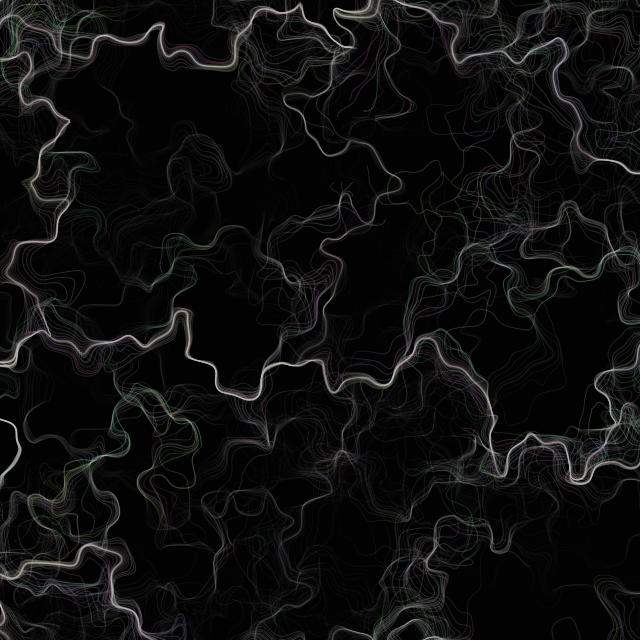
Write a Shadertoy shader that draws this background.

```glsl
// Luminous thread bundles meandering over black, with faint tangled wisps around them.

const float STRAND_WIDTH  = 0.0009;  // Gaussian radius of one strand, in canvas heights
const float RIBBON_CELLS  = 2.2;     // network cells per canvas height
const float WISP_CELLS    = 3.2;
const int   RIBBON_STRANDS = 24;
const int   WISP_STRANDS  = 11;
const int   WISP_FAMILIES = 4;
const float RIBBON_GAIN   = 0.25;
const float WISP_GAIN     = 0.27;
const vec2  RIBBON_SPREAD = vec2(0.05, 2.2);  // tight core and loose outer strands
const vec2  WISP_SPREAD   = vec2(0.3, 4.0);
const vec2  RIBBON_EDGES  = vec2(0.05, 0.5);  // range over which network edges fade in
const vec2  WISP_EDGES    = vec2(0.15, 0.6);
const float MEANDER       = 0.9;     // bending of the middle octave
const float FINEST_FREQ   = 97.0;
const int   MEANDER_OCTAVES = 5;
const float PEAK          = 0.74;    // brightest level
const vec3  GREEN  = vec3(0.66, 0.92, 0.66);
const vec3  PURPLE = vec3(0.92, 0.68, 0.96);
const vec3  RIBBON_TINT = vec3(1.06, 0.98, 1.01);
const vec3  BASE   = vec3(0.006);
const mat2  TURN   = mat2(0.80, 0.60, -0.60, 0.80);

vec2 hash2(vec2 p) {
    vec3 v = fract(p.xyx * vec3(0.1031, 0.1030, 0.0973));
    v += dot(v, v.yzx + 33.33);
    return fract((v.xx + v.yz) * v.zy);
}

// Smooth irregular patches in 0..1 from layered sines
float patches(vec2 p, float seed) {
    float sum = 0.0, amp = 0.5;
    for (int i = 0; i < 4; i++) {
        p = TURN * p + 1.3 + seed;
        sum += amp * sin(p.x + 1.2 * sin(p.y * 0.9)) * cos(p.y + seed);
        p *= 1.7;
        amp *= 0.65;
    }
    return clamp(0.5 + 0.75 * sum, 0.0, 1.0);
}

// Layered sine warp, fine to coarse, so that wiggles keep an even size on the canvas;
// drift slides it so that strands part from each other
vec2 meander(vec2 p, float drift, float seed) {
    float freq = FINEST_FREQ;
    for (int i = 0; i < MEANDER_OCTAVES; i++) {
        float k = float(i);
        float bend = MEANDER - 0.09 * (k - 2.0) * (k - 2.0);
        vec2 phase = vec2(1.7, 4.1) * (seed + k)
                   + drift * (1.5 - 0.15 * k) * vec2(cos(2.1 * k), sin(2.1 * k + 0.8));
        p = TURN * p;
        p.x += bend / freq * sin(freq * p.y + phase.x);
        p.y += bend / freq * sin(freq * p.x + phase.y);
        freq /= 1.75;
    }
    return p;
}

// Cellular border: x = distance, yz = border normal, w = random value of the edge
vec4 cellBorder(vec2 q) {
    vec2 cell = floor(q), nearA = vec2(0.0), nearB = vec2(0.0);
    vec2 idA = cell, idB = cell;
    float dA = 1e3, dB = 1e3;
    for (int y = -1; y <= 1; y++)
    for (int x = -1; x <= 1; x++) {
        vec2 id = cell + vec2(x, y);
        vec2 r = id + 0.13 + 0.74 * hash2(id) - q;
        float d = dot(r, r);
        if (d < dA) {
            dB = dA; nearB = nearA; idB = idA;
            dA = d;  nearA = r;     idA = id;
        } else if (d < dB) {
            dB = d; nearB = r; idB = id;
        }
    }
    vec2 across = nearB - nearA;
    float len = max(length(across), 1e-4);
    return vec4(0.5 * (dB - dA) / len, across / len, hash2(idA + idB).x);
}

vec3 strandColor(float h, float hue) {
    vec3 rainbow = cos(6.2832 * (h * 1.7 + hue + vec3(0.0, 0.33, 0.67)));
    return mix(GREEN, PURPLE, smoothstep(0.2, 0.8, h)) + 0.18 * rainbow;
}

// Light of one bundle of strands that follow the same warped cell network
vec3 bundle(vec2 p, float pixel, float seed, int count, float cells, vec2 spread, vec2 edges) {
    float loose = patches(p * 6.0, seed + 2.0);
    float width = max(STRAND_WIDTH, 0.6 * pixel);
    vec3 light = vec3(0.0);
    for (int i = 0; i < count; i++) {
        vec2 rnd = hash2(vec2(float(i) + 3.0, seed * 7.0 + 5.0));
        float s = 2.0 * (float(i) + rnd.x) / float(count) - 1.0;
        float drift = s * spread.x + s * s * s * spread.y * loose * loose;
        vec2 q = cells * meander(p, drift, seed) + seed * 11.0;
        vec4 border = cellBorder(q);
        // Convert the warped distance back to canvas units
        vec2 slope = vec2(dot(border.yz, dFdx(q)), dot(border.yz, dFdy(q))) / pixel;
        float d = border.x / max(length(slope), 0.05) / width;
        float glow = exp(-d * d) * STRAND_WIDTH / width;
        float edge = smoothstep(edges.x, edges.y, border.w);
        light += glow * edge * (0.6 + 0.8 * rnd.x) * strandColor(rnd.y, loose + seed);
    }
    return light;
}

void mainImage(out vec4 fragColor, in vec2 fragCoord) {
    float pixel = 1.0 / iResolution.y;
    vec2 p = fragCoord * pixel;

    // Bright ribbons
    vec3 light = RIBBON_GAIN * RIBBON_TINT
        * bundle(p, pixel, 1.0, RIBBON_STRANDS, RIBBON_CELLS, RIBBON_SPREAD, RIBBON_EDGES);

    // Faint wisps, gathered in patches
    for (int f = 0; f < WISP_FAMILIES; f++) {
        float seed = 2.3 + 1.9 * float(f);
        float density = mix(0.12, 1.0, smoothstep(0.35, 0.85, patches(p * 4.0, seed)));
        light += WISP_GAIN * density
            * bundle(p, pixel, seed, WISP_STRANDS, WISP_CELLS, WISP_SPREAD, WISP_EDGES);
    }

    fragColor = vec4(BASE + PEAK * (1.0 - exp(-light)), 1.0);
}
```
